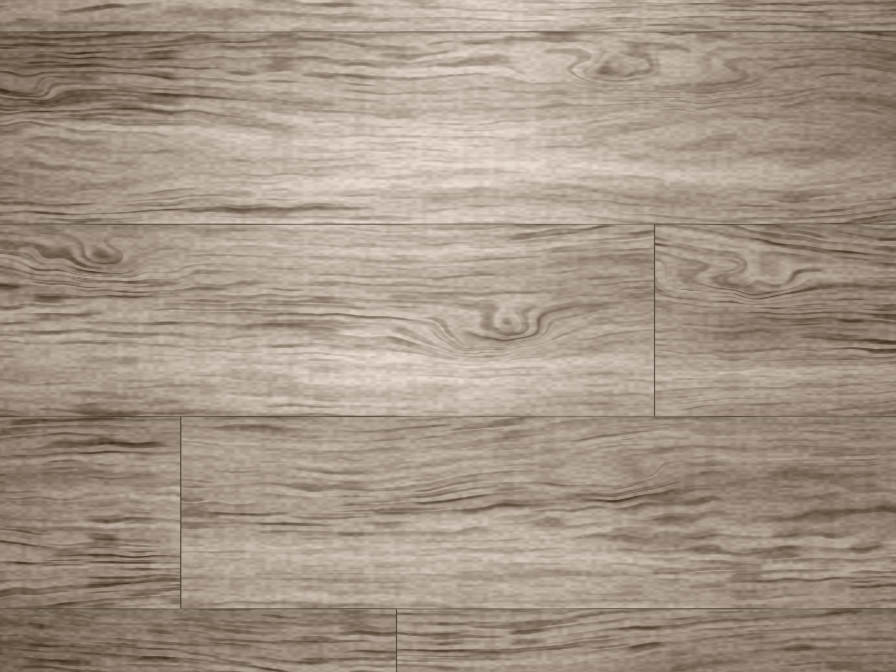
Write a WebGL 2 fragment shader that draws this texture.

```glsl
#version 300 es
precision highp float;

#define ROW_HEIGHT 0.2862
#define FIRST_SEAM 0.0940
#define PLANK_LENGTH 1.62
#define SEAM_HALF_WIDTH 0.0008
#define RINGS 74.0
#define RING_WARP 6.0
#define RING_DEPTH 0.30
#define KNOT_SPACING 0.50
#define KNOT_BULGE 4.0
#define STREAK_DEPTH 0.28
#define PORE_DEPTH 0.36
#define GLARE 0.28

uniform vec2 u_resolution;
out vec4 fragColor;

const vec3 DARK_WOOD = vec3(0.36, 0.295, 0.23);
const vec3 PALE_WOOD = vec3(0.815, 0.76, 0.712);

float hash(vec2 p) {
  return fract(sin(dot(p, vec2(127.1, 311.7))) * 43758.5453);
}

float noise(vec2 p) {
  vec2 i = floor(p), f = fract(p);
  f = f * f * (3.0 - 2.0 * f);
  return mix(mix(hash(i), hash(i + vec2(1, 0)), f.x),
             mix(hash(i + vec2(0, 1)), hash(i + vec2(1, 1)), f.x), f.y);
}

// Sum of bulges around scattered knots: x is the wide bulge, y the dark core
vec2 knots(vec2 p, float rowMiddle, float seed) {
  vec2 total = vec2(0.0);
  float cell = floor(p.x / KNOT_SPACING);
  for (float i = -1.0; i <= 1.0; i++) {
    vec2 id = vec2(cell + i, seed);
    vec2 center = vec2((cell + i + hash(id)) * KNOT_SPACING,
                       rowMiddle + (hash(id + 7.3) - 0.4) * 0.19);
    vec2 d = (p - center) * vec2(11.0, 34.0);
    d += 0.8 * (vec2(noise(p * 19.0 + seed), noise(p * 23.0 - seed)) - 0.5);
    float r2 = dot(d, d);
    float strength = 0.4 + 0.6 * hash(id + 3.1);
    total += strength * vec2(exp(-r2), exp(-r2 * 7.0));
  }
  return total;
}

// Brightness change from rings, streaks and pores of one plank
float woodGrain(vec2 p, float rowMiddle, float seed) {
  vec2 shift = vec2(seed * 3.7, seed * 5.3);
  vec2 knot = knots(p, rowMiddle, seed);
  float h = p.y * RINGS
          + RING_WARP * (noise(p * vec2(1.8, 7.0) + shift) - 0.5)
          + 0.7 * noise(p * vec2(7.0, 18.0) + shift)
          + 0.35 * noise(p * vec2(28.0, 60.0) + shift)
          + KNOT_BULGE * knot.x;
  float y = h / RINGS;

  // Thin late wood lines, broken up and gathered in patches
  float w = fract(h);
  float ring = smoothstep(0.35, 0.8, w) * (1.0 - smoothstep(0.84, 1.0, w));
  float patches = smoothstep(0.3, 0.75, noise(p * vec2(2.5, 13.0) + shift + 9.0));
  float breaks = smoothstep(0.15, 0.7, noise(vec2(p.x * 14.0, floor(h) * 3.0) + shift));
  float tone = -RING_DEPTH * (ring * breaks - 0.15) * (0.25 + 0.75 * patches + 0.4 * knot.x);

  // Broad bands and finer streaks
  tone += STREAK_DEPTH * (noise(vec2(p.x * 1.2, y * 15.0) + shift) - 0.5);
  tone += 0.8 * STREAK_DEPTH * (noise(vec2(p.x * 3.0, y * 60.0) + shift) - 0.5);
  tone += 0.8 * STREAK_DEPTH * (noise(vec2(p.x * 6.0, y * 125.0) + shift) - 0.5);

  // Sparse dark pores and a rough surface
  float pore = smoothstep(0.52, 0.88, noise(vec2(p.x * 17.0, y * 210.0) + shift));
  tone -= PORE_DEPTH * (pore - 0.18) * (0.5 + 0.5 * patches);
  tone += 0.6 * PORE_DEPTH * (noise(p * vec2(130.0, 260.0) + shift) - 0.5);
  return tone - 0.08 * knot.x - 0.28 * knot.y;
}

// Soft light from above, falling off towards the corners
float lighting(vec2 p, float aspect) {
  vec2 q = vec2(p.x / aspect, p.y);
  vec2 c = q - 0.5;
  vec2 spot = (q - vec2(0.41, 0.74)) * vec2(3.8, 2.8);
  vec2 top = (q - vec2(0.57, 1.0)) * vec2(5.5, 5.0);
  return 0.67 - 0.55 * dot(c, c) - 0.4 * c.x * c.x
       + GLARE * exp(-dot(spot, spot)) + 0.6 * GLARE * exp(-dot(top, top));
}

float lineMask(float dist, float pixel) {
  return 1.0 - smoothstep(SEAM_HALF_WIDTH - 0.5 * pixel,
                          SEAM_HALF_WIDTH + 0.7 * pixel, dist);
}

void main() {
  float pixel = 1.0 / u_resolution.y;
  vec2 p = gl_FragCoord.xy * pixel;

  // Rows of planks, each with its own end joint
  float across = (p.y - FIRST_SEAM) / ROW_HEIGHT + 1.0;
  float row = floor(across), v = fract(across);
  float joints[5] = float[5](0.590, 0.269, 0.974, -0.12, -0.20);
  float along = (p.x - joints[int(clamp(row, 0.0, 4.0))]) / PLANK_LENGTH;
  float seed = row * 2.0 + floor(along) * 11.0 + 31.0;
  float rowMiddle = FIRST_SEAM + (row - 0.5) * ROW_HEIGHT;

  float tone = lighting(p, u_resolution.x / u_resolution.y);
  tone += woodGrain(p, rowMiddle, seed);
  tone += 0.06 * (hash(vec2(seed, 4.0)) - 0.5);
  tone += 0.12 * exp(-pow((v - 0.25) * 4.5, 2.0)) - 0.06 * v;
  vec3 color = mix(DARK_WOOD, PALE_WOOD, clamp(tone, -0.25, 1.2));

  // Thin dark seams, unevenly worn along the rows
  float seamDist = min(v, 1.0 - v) * ROW_HEIGHT;
  float jointDist = min(fract(along), 1.0 - fract(along)) * PLANK_LENGTH;
  float wear = 0.2 + 0.6 * noise(vec2(p.x * 11.0, row));
  float seam = max(wear * lineMask(seamDist, pixel), 0.75 * lineMask(jointDist, pixel));
  color = mix(color, DARK_WOOD * 0.7, seam);

  fragColor = vec4(color, 1.0);
}
```
